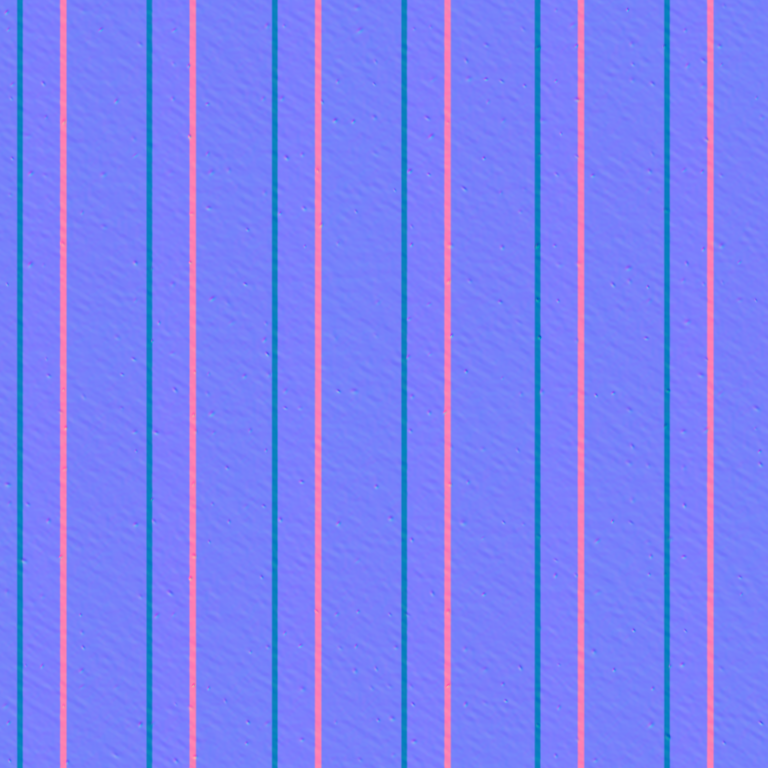
A WebGL 1 fragment shader for this texture map:

```glsl
precision highp float;
// Tangent-space normal map of six raised vertical battens on grainy, pitted boards.

uniform vec2 u_resolution;

#define BATTENS 6
#define FIRST_EDGE 0.0260
#define PERIOD 0.1685
#define BATTEN_WIDTH 0.0565
#define LEFT_HALF_WIDTH 0.0036
#define RIGHT_HALF_WIDTH 0.0042
#define EDGE_SOFTNESS 0.0017
#define GRAIN_FREQ vec2(65.0, 150.0)
#define PIT_CELLS 42.0
#define PIT_CHANCE 0.22
#define RELIEF 0.24
#define SAMPLE_STEP 0.0012

const vec3 BOARD = vec3(0.467, 0.501, 0.983);
const vec3 BATTEN = vec3(0.486, 0.496, 0.992);
const vec3 LEFT_SLOPE = vec3(0.035, 0.50, 0.74);
const vec3 RIGHT_SLOPE = vec3(0.99, 0.50, 0.70);

float hash(vec2 p) {
  return fract(sin(dot(p, vec2(127.1, 311.7))) * 43758.5453);
}

float noise(vec2 p) {
  vec2 i = floor(p);
  vec2 f = fract(p);
  f = f * f * (3.0 - 2.0 * f);
  float low = mix(hash(i), hash(i + vec2(1.0, 0.0)), f.x);
  float high = mix(hash(i + vec2(0.0, 1.0)), hash(i + 1.0), f.x);
  return mix(low, high, f.y);
}

// Sparse dents of varied size and depth, one at most per cell
float pits(vec2 uv) {
  vec2 p = uv * PIT_CELLS;
  vec2 cell = floor(p);
  vec2 center = 0.3 + 0.4 * vec2(hash(cell + 3.7), hash(cell + 8.3));
  vec2 d = fract(p) - center;
  d.y += d.x * (hash(cell + 5.1) - 0.5);
  d.x *= mix(0.7, 1.3, hash(cell + 1.9));
  float radius = mix(0.07, 0.13, hash(cell + 6.4));
  float depth = step(hash(cell), PIT_CHANCE) * mix(0.3, 0.9, hash(cell + 2.2));
  return depth * exp(-dot(d, d) / (radius * radius));
}

// Surface height: slanted grain, finer speckle and pits
float height(vec2 uv) {
  vec2 along = vec2(0.857, -0.515);
  vec2 q = vec2(dot(uv, along), dot(uv, vec2(-along.y, along.x)));
  float grain = 0.42 * noise(q * GRAIN_FREQ + 17.0);
  float speckle = 0.16 * noise(uv * 210.0 + 41.0);
  return grain + speckle - pits(uv);
}

vec2 surfaceTilt(vec2 uv) {
  vec2 e = vec2(SAMPLE_STEP, 0.0);
  float dx = height(uv - e.xy) - height(uv + e.xy);
  float dy = height(uv - e.yx) - height(uv + e.yx);
  return RELIEF * vec2(dx, dy);
}

// Soft vertical line coverage
float line(float d, float halfWidth, float soft) {
  return 1.0 - smoothstep(halfWidth - soft, halfWidth + soft, abs(d));
}

void main() {
  vec2 uv = gl_FragCoord.xy / u_resolution;
  float soft = max(EDGE_SOFTNESS, 0.75 / u_resolution.x);
  vec2 tilt = surfaceTilt(uv);
  float x = uv.x + 0.006 * tilt.x;

  // Batten faces and their two sloping sides
  float face = 0.0;
  float left = 0.0;
  float right = 0.0;
  for (int i = 0; i < BATTENS; i++) {
    float n = float(i);
    // The middle pair sits slightly to the left
    float shift = 0.0052 * step(abs(n - 2.5), 0.6);
    float d = x - (FIRST_EDGE + n * PERIOD - shift);
    face = max(face, line(d - 0.5 * BATTEN_WIDTH, 0.5 * BATTEN_WIDTH, soft));
    left = max(left, line(d, LEFT_HALF_WIDTH, soft));
    right = max(right, line(d - BATTEN_WIDTH, RIGHT_HALF_WIDTH, soft));
  }

  vec3 color = mix(BOARD, BATTEN, face);
  color = mix(color, LEFT_SLOPE, left);
  color = mix(color, RIGHT_SLOPE, right);

  // Broad tone drift and fine relief
  color.xy += 0.012 * (noise(uv * 9.0) - 0.5) * vec2(1.0, -1.0);
  color.xy += tilt;
  color.z -= 1.2 * dot(tilt, tilt);
  gl_FragColor = vec4(clamp(color, 0.0, 1.0), 1.0);
}
```
